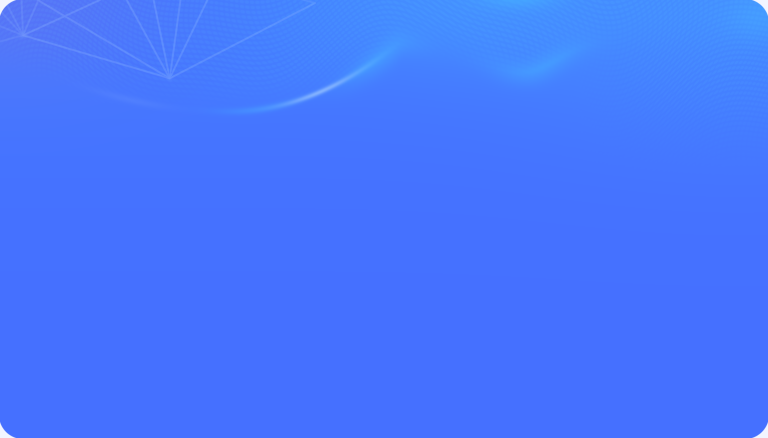
A Shadertoy shader for this background:

```glsl
const vec3 BASE = vec3(0.27, 0.44, 1.0);
const vec3 SKY = vec3(0.27, 0.62, 1.0);
const vec3 VIOLET = vec3(0.36, 0.46, 0.96);
const vec3 CYAN = vec3(0.27, 0.70, 1.0);
const vec3 PALE = vec3(0.62, 0.78, 1.0);
const vec3 PAPER = vec3(0.95, 0.96, 1.0);

// Soft elliptical spot with value 1 at its centre
float spot(vec2 p, vec2 center, vec2 radius) {
    vec2 d = (p - center) / radius;
    return exp(-dot(d, d));
}

float bell(float x, float center, float width) {
    float d = (x - center) / width;
    return exp(-d * d);
}

float smoothMax(float a, float b, float k) {
    return 0.5 * (a + b + sqrt((a - b) * (a - b) + k * k));
}

// Depth of the ribbon below the top edge
float ribbonDepth(float x) {
    float t = (x - 0.30) / (x < 0.30 ? 0.32 : 0.22);
    float bowl = 0.145 - 0.09 * t * t;
    float ripple = 0.052 + 0.042 * bell(x, 0.68, x < 0.68 ? 0.09 : 0.065);
    return smoothMax(bowl, ripple, 0.006);
}

float ribbonDistance(vec2 p) {
    float e = 0.002;
    float slope = (ribbonDepth(p.x + e) - ribbonDepth(p.x - e)) / (2.0 * e);
    return (p.y - ribbonDepth(p.x)) / sqrt(1.0 + slope * slope);
}

float segmentLine(vec2 p, vec2 a, vec2 b, float pixel) {
    vec2 ab = b - a;
    float t = clamp(dot(p - a, ab) / dot(ab, ab), 0.0, 1.0);
    float d = length(p - a - ab * t);
    return 1.0 - smoothstep(0.0003, 0.0009 + pixel, d);
}

// Thin web of rays joining three nodes
float web(vec2 p, float pixel) {
    vec2 left = vec2(0.030, 0.046);
    vec2 low = vec2(0.221, 0.102);
    vec2 right = vec2(0.410, 0.004);
    float v = segmentLine(p, left, low, pixel);
    v = max(v, segmentLine(p, low, right, pixel));
    v = max(v, segmentLine(p, low, vec2(0.049, 0.0), pixel));
    v = max(v, segmentLine(p, left, vec2(0.130, 0.0), pixel));
    v = max(v, 0.6 * segmentLine(p, right, vec2(0.375, -0.006), pixel));
    for (int i = 0; i < 4; i++) {
        float k = float(i);
        v = max(v, segmentLine(p, low, vec2(0.165 + 0.035 * k, 0.0), pixel));
        if (i < 3) {
            v = max(v, 0.7 * segmentLine(p, left, vec2(0.006 + 0.022 * k, 0.0), pixel));
            v = max(v, 0.6 * segmentLine(p, left, vec2(0.0, 0.014 + 0.020 * k), pixel));
        }
    }
    return v + 0.6 * spot(p, left, vec2(0.004)) + 0.4 * spot(p, low, vec2(0.004));
}

// Fine dot lattice bent by slow waves
float dotLattice(vec2 p, float spacing) {
    vec2 bend = vec2(0.045 * sin(p.y * 15.0 + p.x * 5.0),
                     0.045 * sin(p.x * 13.0 + 1.0) + 0.012 * sin(p.x * 29.0));
    vec2 cell = fract((p + bend) / spacing) - 0.5;
    return 1.0 - smoothstep(0.15, 0.5, length(cell * vec2(0.75, 1.0)));
}

float roundedBox(vec2 p, vec2 halfSize, float radius) {
    vec2 d = abs(p) - halfSize + radius;
    return length(max(d, 0.0)) + min(max(d.x, d.y), 0.0) - radius;
}

void mainImage(out vec4 fragColor, in vec2 fragCoord) {
    float pixel = 1.0 / iResolution.x;
    vec2 size = iResolution.xy * pixel;
    vec2 p = vec2(fragCoord.x * pixel, size.y - fragCoord.y * pixel);
    float d = ribbonDistance(p);
    float above = 1.0 - smoothstep(-0.045, 0.025, d);

    // Broad gradients
    vec3 color = BASE;
    color = mix(color, SKY, 0.23 * exp(-p.y * p.y / 0.035));
    color = mix(color, SKY, 0.52 * spot(p, vec2(0.60, 0.0), vec2(0.20, 0.085)));
    color = mix(color, SKY, 0.50 * spot(p, vec2(0.96, 0.0), vec2(0.26, 0.16)));
    color = mix(color, SKY, 0.18 * above * smoothstep(0.15, 0.45, p.x));
    color = mix(color, VIOLET, 0.80 * spot(p, vec2(0.0), vec2(0.20, 0.11)));

    // Dotted texture
    float rightVeil = smoothstep(0.72, 0.90, p.x) * (1.0 - smoothstep(0.08, 0.24, p.y));
    float veil = max(above * (1.0 - smoothstep(0.08, 0.16, p.y)), rightVeil);
    color += vec3(0.008, 0.026, 0.0) * veil * (dotLattice(p, 0.0066) - 0.45);

    // Luminous ribbon and bright spots
    float soft = exp(-d * d / 0.00028);
    float core = exp(-d * d / 0.000022);
    float crest = bell(p.x, 0.495, 0.05) + bell(p.x, 0.70, 0.06);
    color = mix(color, CYAN, min(0.38 * soft * crest, 1.0));
    color = mix(color, CYAN, 0.36 * core * (bell(p.x, 0.345, 0.06) + bell(p.x, 0.475, 0.03)));
    color = mix(color, CYAN, 0.15 * core * bell(p.x, 0.71, 0.045));
    color = mix(color, PALE, 0.10 * core * bell(p.x, 0.17, 0.05));
    float streak = exp(-d * d / 0.000010) * bell(p.x, 0.418, 0.048);
    color = mix(color, PALE, 0.68 * streak);
    color = mix(color, CYAN, 0.60 * spot(p, vec2(0.675, -0.004), vec2(0.05, 0.015)));
    color = mix(color, CYAN, 0.35 * spot(p, vec2(0.99, 0.022), vec2(0.045, 0.03)));

    // Ray web
    color = mix(color, PALE, 0.23 * web(p, pixel));

    // Rounded card filling the canvas
    float card = roundedBox(p - 0.5 * size, 0.5 * size + 0.0005, 0.031);
    color = mix(color, PAPER, smoothstep(0.0, 1.5 * pixel, card));
    fragColor = vec4(clamp(color, 0.0, 1.0), 1.0);
}
```
